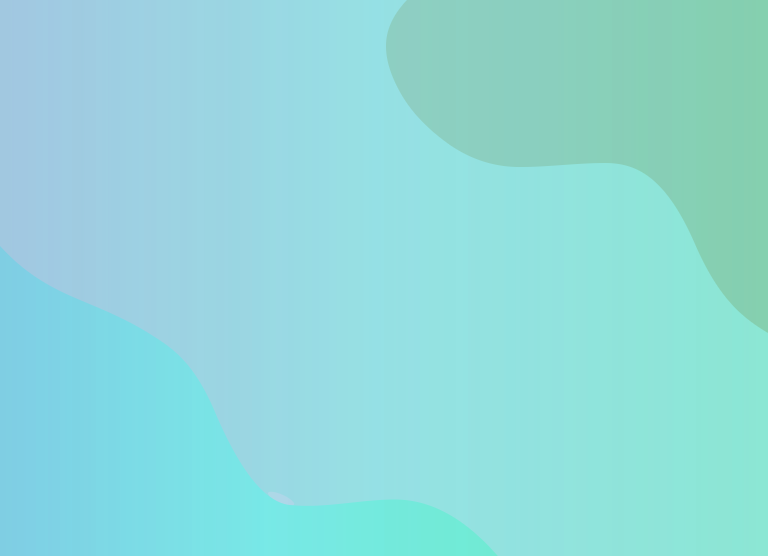
Give the GLSL for this background, as a WebGL 2 fragment shader.

```glsl
#version 300 es
precision highp float;
// Pastel blue-to-mint background with two wavy corner shapes and faint vertical bands.
uniform vec2 u_resolution;
out vec4 fragColor;

float hash(float n) {
  return fract(sin(n * 127.1) * 43758.5453);
}

// Cubic Hermite span; each knot holds position, value and slope.
float bend(float x, vec3 a, vec3 b) {
  float w = b.x - a.x;
  float t = clamp((x - a.x) / w, 0.0, 1.0);
  float s = 1.0 - t;
  return a.y * s * s * (1.0 + 2.0 * t) + b.y * t * t * (3.0 - 2.0 * t)
       + w * t * s * (a.z * s - b.z * t);
}

// Top of the lower-left shape, as height over x.
float lowerWave(float x) {
  vec3 shoulder = vec3(0.1042, 0.4604, -0.58);
  vec3 crest = vec3(0.1953, 0.3993, -0.87);
  vec3 drop = vec3(0.2799, 0.2590, -3.25);
  vec3 trough = vec3(0.3776, 0.0917, -0.14);
  vec3 swell = vec3(0.5143, 0.1016, 0.0);
  if (x < shoulder.x) return bend(x, vec3(0.0, 0.5576, -1.52), shoulder);
  if (x < crest.x) return bend(x, shoulder, crest);
  if (x < drop.x) return bend(x, crest, drop);
  if (x < trough.x) return bend(x, drop, trough);
  if (x < swell.x) return bend(x, trough, swell);
  return bend(x, swell, vec3(0.6641, -0.027, -1.8));
}

// Underside of the upper-right shape, as height over x.
float upperWave(float x) {
  vec3 trough = vec3(0.6771, 0.6996, 0.0);
  vec3 swell = vec3(0.7878, 0.7068, 0.0);
  vec3 drop = vec3(0.9049, 0.5612, -3.18);
  if (x < trough.x) return bend(x, vec3(0.5859, 0.7392, -0.94), trough);
  if (x < swell.x) return bend(x, trough, swell);
  if (x < drop.x) return bend(x, swell, drop);
  return bend(x, drop, vec3(1.0, 0.4011, -0.83));
}

// Round left side of the upper-right shape, as x over height.
float upperSide(float y) {
  vec3 flank = vec3(0.8345, 0.5208, -0.40);
  vec3 tip = vec3(0.9173, 0.5026, 0.0);
  if (y < flank.x) return bend(y, vec3(0.7392, 0.5859, -1.02), flank);
  if (y < tip.x) return bend(y, flank, tip);
  return bend(y, tip, vec3(1.0, 0.5299, 0.69));
}

// Smooth coverage where f is positive, about one pixel wide.
float cover(float f) {
  float slope = max(length(vec2(dFdx(f), dFdy(f))), 1e-5);
  return clamp(0.5 + f / slope, 0.0, 1.0);
}

// Horizontal blend through three colours, the second one at position m.
vec3 ramp(float x, float m, vec3 a, vec3 b, vec3 c) {
  return x < m ? mix(a, b, x / m) : mix(b, c, (x - m) / (1.0 - m));
}

void main() {
  vec2 p = gl_FragCoord.xy / u_resolution;

  // Sky gradient
  vec3 color = ramp(p.x, 0.52, vec3(0.635, 0.78, 0.882),
                    vec3(0.585, 0.882, 0.893), vec3(0.545, 0.902, 0.832));

  // Pale sliver resting in the lower trough
  vec2 d = (p - vec2(0.366, 0.103)) * mat2(0.83, -0.56, 0.56, 0.83);
  color = mix(color, vec3(0.70, 0.84, 0.91), 0.8 * cover(1.0 - length(d / vec2(0.02, 0.007))));

  // Lower-left turquoise shape
  vec3 turquoise = ramp(p.x, 0.34, vec3(0.502, 0.804, 0.894),
                        vec3(0.471, 0.910, 0.905), vec3(0.40, 0.93, 0.74));
  color = mix(color, turquoise, cover(lowerWave(p.x) - p.y));

  // Upper-right green shape
  vec3 green = ramp(p.x, 0.70, vec3(0.60, 0.80, 0.82),
                    vec3(0.54, 0.814, 0.745), vec3(0.518, 0.812, 0.686));
  float inside = min(cover(p.y - upperWave(p.x)), cover(p.x - upperSide(p.y)));
  color = mix(color, green, inside);

  // Faint vertical bands
  float band = floor(p.x * 64.0);
  color += 0.008 * (vec3(hash(band), hash(band + 71.0), hash(band + 153.0)) - 0.5);
  fragColor = vec4(color, 1.0);
}
```
